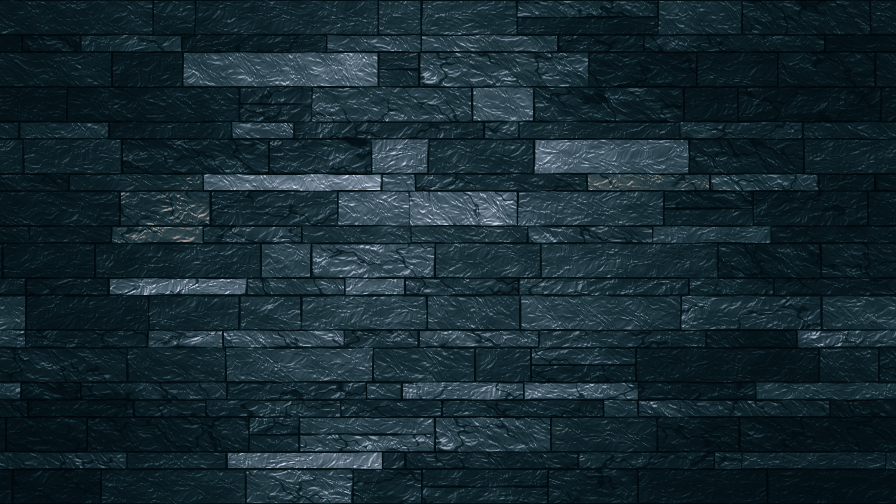
Write a Shadertoy shader that draws this texture.

```glsl
// Dark slate cladding: 19 courses of thick and thin stones, eight jittered stones per course.
// Each stone gets its own tone, slant and roughness, from layered cellular noise lit at the upper left.
// A periodic pool of light brightens the middle; stone ids wrap, so the wall tiles.

float hash(vec2 p) {
    p = fract(p * vec2(0.1031, 0.1137));
    p += dot(p, p.yx + 33.33);
    return fract((p.x + p.y) * p.x * 17.3);
}

// Distances to the nearest and second nearest scattered points
vec2 cellular(vec2 p) {
    vec2 cell = floor(p);
    vec2 nearest = vec2(4.0);
    for (int y = -1; y <= 1; y++)
    for (int x = -1; x <= 1; x++) {
        vec2 c = cell + vec2(x, y);
        vec2 d = c + vec2(hash(c), hash(c + 71.0)) - p;
        float d2 = dot(d, d);
        nearest = d2 < nearest.x ? vec2(d2, nearest.x) : vec2(nearest.x, min(nearest.y, d2));
    }
    return sqrt(nearest);
}

// Split slate surface: flaky steps bent by coarser flakes, down to fine grit
float relief(vec2 p, float coarse) {
    float flakes = cellular(p * vec2(0.45, 0.9)).x;
    p += vec2(0.9, 0.5) * flakes;
    float chips = cellular(p * vec2(1.0, 2.1) + 13.0).x;
    p += vec2(0.3, -0.4) * chips;
    return coarse * (0.7 * flakes + 0.4 * chips)
         + 0.2 * cellular(p * vec2(2.3, 3.9) + 37.0).x
         + 0.13 * cellular(p * vec2(5.5, 7.5) + 59.0).x;
}

// Position of the vertical joint left of stone i, in stone widths
float joint(float i, float course) {
    return i + 0.84 * (hash(vec2(mod(i, 8.0) + 3.0, course * 5.0 + 11.0)) - 0.5);
}

void mainImage(out vec4 fragColor, in vec2 fragCoord) {
    vec2 uv = fragCoord / iResolution.xy;
    vec2 wall = uv * vec2(51.6, 29.0);
    float pixel = 29.0 / iResolution.y;

    // Courses: pairs of a thick (2) and a thin (1) one, shifted in the middle of the wall
    float shift = wall.y < 6.0 || wall.y >= 24.0 ? 0.0 : 1.0;
    float inPair = mod(wall.y - shift, 3.0);
    bool thick = inPair < 2.0;
    float bottom = floor(wall.y - inPair + 0.5) + (thick ? 0.0 : 2.0);
    float top = bottom + (thick ? 2.0 : 1.0);

    // Stone along the course
    float along = uv.x * 8.0;
    float i = floor(along);
    if (along < joint(i, bottom)) i -= 1.0;
    else if (along >= joint(i + 1.0, bottom)) i += 1.0;
    float left = joint(i, bottom) * 6.45;
    float right = joint(i + 1.0, bottom) * 6.45;
    vec2 id = vec2(mod(i, 8.0) * 7.0 + 5.0, bottom * 3.0 + 2.0);

    // A few thick stones are two thin ones stacked
    if (thick && hash(id + 19.0) > 0.93) {
        float middle = bottom + 1.0;
        if (wall.y < middle) top = middle;
        else { bottom = middle; id += 101.0; }
    }
    float tone = hash(id + 43.0);
    float kind = hash(id + 87.0);

    // Lit relief, in slanted coordinates that belong to the stone
    vec2 p = wall - vec2(left, bottom);
    float slant = 0.9 * hash(id + 29.0) - 0.25;
    p = mat2(cos(slant), sin(slant), -sin(slant), cos(slant)) * p;
    p += floor(vec2(tone, kind) * 90.0) + 20.0;
    float coarse = mix(0.15, 0.75, kind);
    float lit = relief(p, coarse) - relief(p + vec2(-0.05, 0.09), coarse);

    // Grain is stronger in patches, with sparse sharp glints
    float patches = cellular(p * vec2(0.5, 0.8) + 3.0).x;
    float light = lit * mix(3.0, 7.5, patches);
    light += 0.7 * smoothstep(0.05, 0.13, lit);
    light += 0.8 * (patches - 0.5);

    // Thin cracks follow some of the borders between large warped flakes
    vec2 bent = p * vec2(0.35, 0.7) + 0.15 * sin(p.yx * vec2(3.1, 2.3)) + 0.05 * sin(p.yx * 9.0);
    vec2 flake = cellular(bent + 5.0);
    float crack = 1.0 - smoothstep(0.01, 0.09, flake.y - flake.x);
    light -= 1.5 * crack * step(0.45, kind) * smoothstep(0.4, 0.6, flake.x);

    // Stone tone and pool of light
    light += 2.1 * tone * tone - 0.65;
    light += 0.88 * cos(6.2832 * (uv.x - 0.45)) + 0.38 * cos(6.2832 * (uv.y - 0.5));

    // Tone curve
    float e = exp(0.76 * light);
    float g = 0.035 + 0.13 * e / (1.0 + 0.11 * e);

    // Thin joints that fade where stones sit tight
    float edge = min(min(wall.x - left, right - wall.x), min(wall.y - bottom, top - wall.y));
    float tight = smoothstep(0.35, 0.75, cellular(p * 0.4 + 31.0).x);
    float gap = 0.06 - 0.03 * tight;
    float face = smoothstep(gap - 0.3 * pixel, gap + 0.5 * pixel, edge);
    g = mix(mix(min(g * 0.4, 0.055), g * 0.6, tight), g, face);

    // Deep teal to blue grey, with a few warm stones among the bright ones
    vec3 color = vec3(g * (1.0 - exp(-4.0 * g)), g, g * 1.1 + 0.015);
    float warm = step(0.92, hash(id + 151.0)) * smoothstep(0.15, 0.4, g);
    color *= mix(vec3(1.0), vec3(1.16, 1.0, 0.88), warm);
    fragColor = vec4(color, 1.0);
}
```
